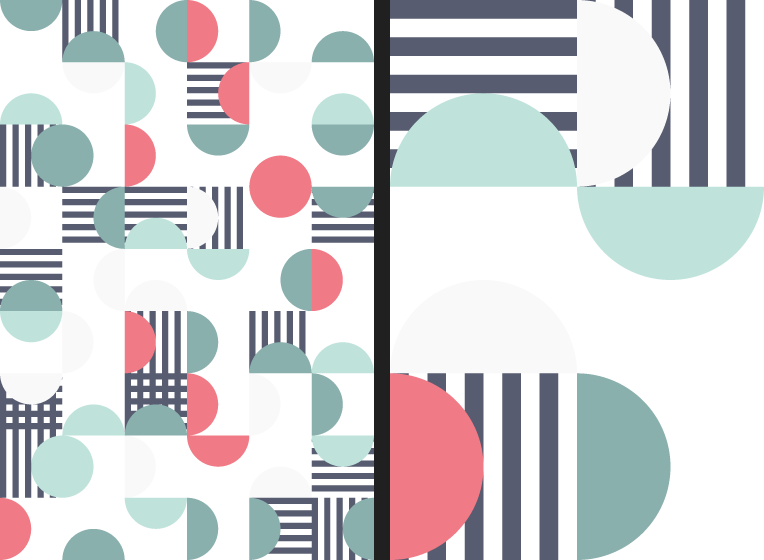
Left: the whole. Right: its middle third, enlarged.
Write a Shadertoy shader that draws this pattern.

```glsl
// Geometric tile grid: one flat half disc per tile, some tiles striped or checked in dark ink.

#define COLS 6
#define ROWS 9
#define STRIPES 5.0      // stripes per tile
#define STRIPE_FILL 0.5  // inked part of each stripe period
#define RADIUS 0.5       // half disc radius, in tiles
#define AA 4             // samples per pixel side
#define PRIME 59         // smallest prime above the tile count
#define SIDE_SALT 20
#define STRIPE_SALT 40

const vec3 WHITE = vec3(1.0);
const vec3 PALE  = vec3(0.976);
const vec3 TEAL  = vec3(0.54, 0.69, 0.68);
const vec3 MINT  = vec3(0.75, 0.89, 0.86);
const vec3 CORAL = vec3(0.94, 0.48, 0.52);
const vec3 INK   = vec3(0.34, 0.36, 0.44);

// Cubing is a permutation modulo this prime, so thresholds on the rank act as quotas.
int shuffledRank(int index, int salt) {
    int n = (index + salt) % PRIME;
    return n * n * n % PRIME;
}

vec3 discColour(int rank) {
    return rank < 21 ? TEAL : rank < 31 ? CORAL : rank < 44 ? MINT : PALE;
}

// Midpoint of the tile edge that carries the flat side: left, right, top or bottom.
vec2 discCentre(int rank) {
    return rank < 22 ? vec2(0.0, 0.5)
         : rank < 31 ? vec2(1.0, 0.5)
         : rank < 44 ? vec2(0.5, 0.0)
                     : vec2(0.5, 1.0);
}

// Horizontal bars, vertical bars, both crossed, or none.
bool isInked(vec2 local, int rank) {
    bvec2 bar = lessThan(fract(local * STRIPES), vec2(STRIPE_FILL));
    bool horizontal = rank < 8 || rank == 15 || rank == 16;
    bool vertical = rank >= 8 && rank < 17;
    return (horizontal && bar.y) || (vertical && bar.x);
}

// Colour at a point in tile units, counted from the top left.
vec3 tileColour(vec2 p) {
    ivec2 tile = ivec2(floor(p));
    vec2 local = fract(p);
    int index = tile.y * COLS + tile.x;

    vec3 colour = isInked(local, shuffledRank(index, STRIPE_SALT)) ? INK : WHITE;
    vec2 centre = discCentre(shuffledRank(index, SIDE_SALT));
    if (distance(local, centre) < RADIUS) colour = discColour(shuffledRank(index, 0));
    return colour;
}

void mainImage(out vec4 fragColor, in vec2 fragCoord) {
    vec2 grid = vec2(COLS, ROWS);
    vec3 sum = vec3(0.0);

    // Supersampling smooths curves, stripes and tile borders alike.
    for (int j = 0; j < AA; j++) {
        for (int i = 0; i < AA; i++) {
            vec2 offset = (vec2(i, j) + 0.5) / float(AA) - 0.5;
            vec2 uv = (fragCoord + offset) / iResolution.xy;
            sum += tileColour(vec2(uv.x, 1.0 - uv.y) * grid);
        }
    }
    fragColor = vec4(sum / float(AA * AA), 1.0);
}
```
